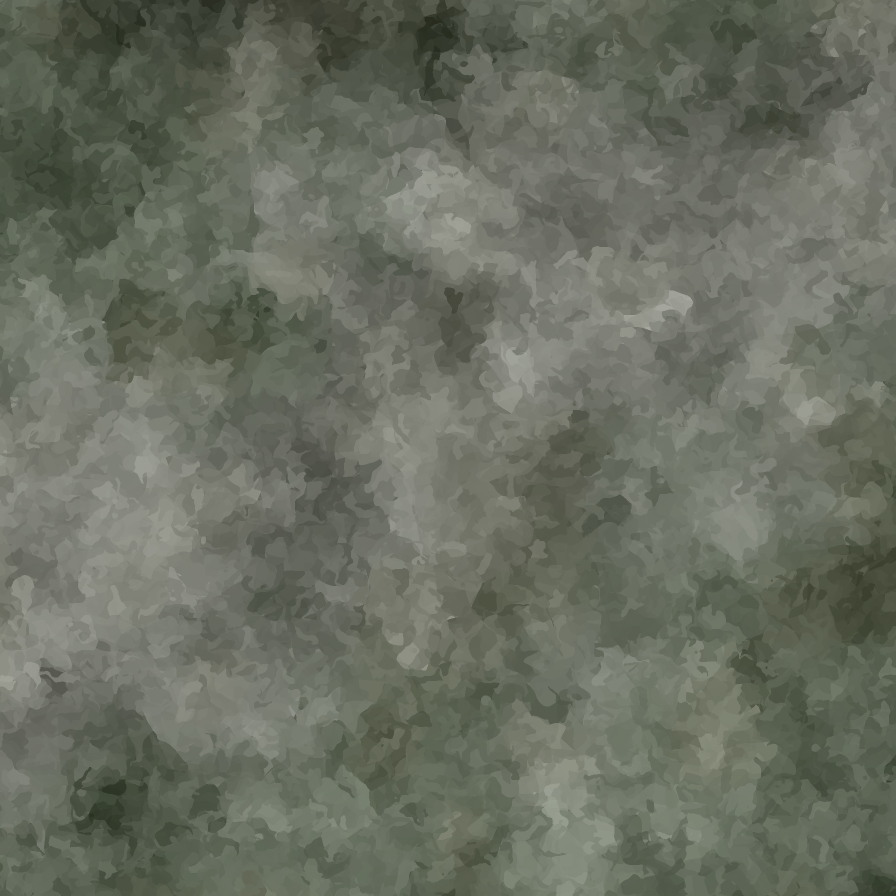
A WebGL 2 fragment shader for this texture:

```glsl
#version 300 es
precision highp float;
// Mossy grey stone built from overlapping translucent flat shards.

uniform vec2 u_resolution;
out vec4 fragColor;

const int LAYERS = 4;
const int SAMPLES = 2;
const float MEAN_TONE = 0.44;
const float TURN = 6.2832;

float hash(vec2 p) {
    return fract(sin(dot(p, vec2(127.1, 311.7))) * 43758.55);
}

vec2 hash2(vec2 p) {
    return vec2(hash(p), hash(p + vec2(37.3, 17.9)));
}

float noise(vec2 p) {
    vec2 cell = floor(p);
    vec2 f = fract(p);
    vec2 w = f * f * (3.0 - 2.0 * f);
    float low = mix(hash(cell), hash(cell + vec2(1.0, 0.0)), w.x);
    float high = mix(hash(cell + vec2(0.0, 1.0)), hash(cell + 1.0), w.x);
    return mix(low, high, w.y);
}

vec2 noise2(vec2 p) {
    return vec2(noise(p), noise(p + vec2(53.7, 91.3)));
}

float fbm(vec2 p, int octaves, float gain) {
    float sum = 0.0;
    float total = 0.0;
    float weight = 1.0;
    for (int i = 0; i < octaves; i++) {
        sum += weight * noise(p);
        total += weight;
        weight *= gain;
        p = mat2(0.8, 0.6, -0.6, 0.8) * p * 2.05 + 11.3;
    }
    return sum / total;
}

// Nearest cell by a stretched distance: xy = its centre, z = its random value
vec3 shardCell(vec2 q) {
    vec2 base = floor(q);
    float nearest = 99.0;
    vec3 found = vec3(0.0);
    for (int y = -1; y <= 1; y++) {
        for (int x = -1; x <= 1; x++) {
            vec2 cell = base + vec2(x, y);
            vec2 centre = cell + hash2(cell);
            float value = hash(cell + 71.7);
            float angle = TURN * fract(value * 7.0);
            vec2 d = q - centre;
            vec2 axis = vec2(cos(angle), sin(angle));
            float along = dot(d, axis) * 0.7;
            float across = dot(d, vec2(-axis.y, axis.x)) * 1.5;
            float dist = along * along + across * across;
            if (dist < nearest) {
                nearest = dist;
                found = vec3(centre, value);
            }
        }
    }
    return found;
}

// Broad stone colour: pale grey diagonal band, green moss, dark upper stain
vec3 stoneColor(vec2 p, float jitter) {
    float wander = fbm(p * 3.5 + 23.1, 3, 0.6) - 0.5;
    float offset = dot(p - vec2(0.55, 0.57), vec2(-0.5, 0.87)) + 0.4 * wander;
    float band = exp(-offset * offset / 0.06);
    float reach = length((p - vec2(0.3, 1.04)) * vec2(0.8, 1.3));
    float stain = 1.0 - smoothstep(0.03, 0.3, reach + 0.2 * wander);

    float mottle = fbm(p * 6.5 + 7.9, 4, 0.8) - 0.5;
    float tone = MEAN_TONE + 0.085 * (band - 0.48) + 0.54 * mottle;
    tone += 0.12 * (jitter - 0.5) - 0.1 * stain;

    float patches = fbm(p * 7.0 + 61.7, 3, 0.6) - 0.5;
    float moss = 1.0 - band + 0.8 * patches - 0.9 * mottle;
    moss = smoothstep(0.05, 0.95, moss) * (1.0 - 0.7 * stain);
    float olive = smoothstep(0.45, 0.8, noise(p * 11.0 + 41.3));
    float redDrop = mix(0.009, 0.036, moss) * (1.0 - 0.4 * olive);
    float blueDrop = mix(0.034, 0.064, moss) + 0.008 * olive;
    return vec3(tone - redDrop, tone, tone - blueDrop);
}

// Flat shards of several sizes, laid over each other
vec3 shardLayers(vec2 p) {
    vec3 color = vec3(0.0);
    float frequency = 25.0;
    for (int i = 0; i < LAYERS; i++) {
        vec2 shift = vec2(13.7, 29.3) * float(i);
        vec2 q = p * frequency + shift;
        q += 1.1 * (noise2(q * 1.2) - 0.5) + 0.3 * (noise2(q * 2.9) - 0.5);
        vec3 shard = shardCell(q);
        vec3 layer = stoneColor((shard.xy - shift) / frequency, shard.z);
        float cover = hash(floor(shard.xy) + 19.1);
        float opacity = i == 0 ? 1.0 : 0.75 * smoothstep(0.25, 0.8, cover);
        color = mix(color, layer, opacity);
        frequency *= 1.38;
    }
    return color;
}

void main() {
    // Average a small sample grid to smooth the shard edges
    vec3 color = vec3(0.0);
    for (int y = 0; y < SAMPLES; y++) {
        for (int x = 0; x < SAMPLES; x++) {
            vec2 jog = (vec2(x, y) + 0.5) / float(SAMPLES) - 0.5;
            color += shardLayers((gl_FragCoord.xy + jog) / u_resolution.y);
        }
    }
    fragColor = vec4(color / float(SAMPLES * SAMPLES), 1.0);
}
```
